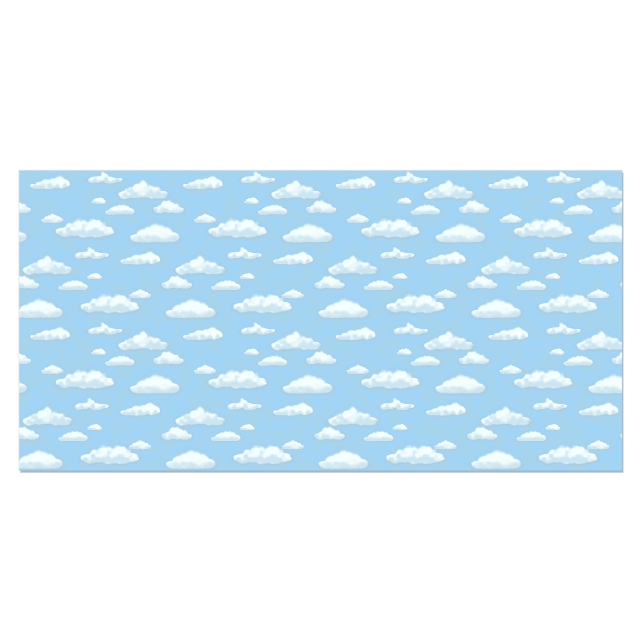
Write a three.js fragment shader that draws this pattern.

```glsl
// A wide sky-blue panel of small white clouds on a white ground, with a thin grey
// drop shadow. Nine cloud kinds repeat by wrapped tiles; every second row of a kind
// slides sideways. Each cloud is a union of flat-based puffs roughened by noise.

#define UNITS 100.0                        // canvas width in working units
#define TILE vec2(23.87, 11.8)             // repeat across, row step up
#define PANEL_MIN vec2(3.0, 26.5)
#define PANEL_MAX vec2(97.2, 73.35)
#define EDGE 0.12                          // edge softness
#define PUFFS 7
#define SKY vec3(0.635, 0.83, 0.96)
#define HAZE vec3(0.655, 0.83, 0.92)
#define CLOUD_LIT vec3(0.96, 0.995, 0.995)
#define CLOUD_SHADE vec3(0.79, 0.90, 0.95)
#define RIM_GREY vec3(0.68, 0.79, 0.85)
#define SHADOW_GREY vec3(0.66, 0.72, 0.76)

varying vec2 vUv;

float hash(vec2 p) {
  vec3 h = fract(vec3(p.xyx) * 0.1031);
  h += dot(h, h.yzx + 33.33);
  return fract((h.x + h.y) * h.z);
}

float noise(vec2 p) {
  vec2 i = floor(p);
  vec2 f = fract(p);
  f = f * f * (3.0 - 2.0 * f);
  return mix(mix(hash(i), hash(i + vec2(1.0, 0.0)), f.x),
             mix(hash(i + vec2(0.0, 1.0)), hash(i + 1.0), f.x), f.y);
}

// Puff field in a box of -1 to 1: positive inside, falling off outside.
float puffField(vec2 q, float peak, float lump, float seed) {
  float field = -4.0;
  for (int i = 0; i < PUFFS; i++) {
    float t = 2.0 * float(i) / float(PUFFS - 1) - 1.0;
    float slope = (t - peak) / (1.0 + abs(peak));
    float height = 1.0 - 0.75 * slope * slope;
    height *= 1.0 - lump * 0.6 * hash(vec2(float(i) + 3.0, seed));
    float base = -0.45 + lump * 0.35 * (hash(vec2(seed, float(i) + 9.0)) - 0.5);
    vec2 d = q - vec2(0.72 * t, base);
    d /= vec2(0.34, d.y > 0.0 ? 1.45 * height : 0.55);
    field = max(field, 1.0 - length(d));
  }
  return field;
}

// Paints one cloud kind over the sky, wrapped into all its repeats.
void paintCloud(inout vec3 col, vec2 p, vec2 center, float rowShift,
                vec2 halfSize, float peak, float lump) {
  vec2 q = p - center;
  float row = floor(q.y / TILE.y + 0.5);
  q.y -= row * TILE.y;
  q.x -= mod(row, 2.0) * rowShift;
  q.x -= TILE.x * floor(q.x / TILE.x + 0.5);

  float grain = noise(q * 1.7 + center * 5.0) - 0.5;
  vec2 n = q / halfSize;
  float field = puffField(n, peak, lump, center.x) + lump * grain * 0.55;

  // Grey rim, strongest along the underside
  float rim = smoothstep(-0.55, 0.0, field) * mix(0.65, 0.2, smoothstep(-0.8, 0.3, n.y));
  col = mix(col, RIM_GREY, rim);

  // Bright body with mottled shade toward the base
  float light = smoothstep(-0.85, 0.0, n.y + grain * (0.3 + 1.3 * lump));
  vec3 body = mix(CLOUD_SHADE, CLOUD_LIT, light);
  col = mix(col, body, smoothstep(-0.1, 0.2, field));
}

float boxMask(vec2 p, vec2 lo, vec2 hi) {
  vec2 d = max(lo - p, p - hi);
  return smoothstep(EDGE, -EDGE, max(d.x, d.y));
}

vec3 cloudySky(vec2 p) {
  vec3 col = mix(SKY, HAZE, 0.75 * smoothstep(0.3, 0.8, noise(p * 0.9)));

  // Thin wisps
  paintCloud(col, p, vec2(7.8, 71.5), 14.1, vec2(2.9, 1.0), 0.6, 0.55);
  paintCloud(col, p, vec2(16.3, 72.3), -2.1, vec2(2.6, 0.85), -0.1, 0.9);

  // Small puffs
  paintCloud(col, p, vec2(15.4, 68.7), -0.65, vec2(1.15, 0.55), 0.1, 0.3);
  paintCloud(col, p, vec2(18.7, 67.3), -7.3, vec2(2.2, 0.85), 0.1, 0.25);
  paintCloud(col, p, vec2(26.3, 67.8), 1.3, vec2(2.3, 1.1), 0.0, 0.45);
  paintCloud(col, p, vec2(8.2, 66.0), 13.7, vec2(1.7, 0.8), 0.0, 0.4);

  // Large clouds: two lumpy, one smooth dome
  paintCloud(col, p, vec2(22.4, 70.5), 8.9, vec2(3.6, 1.5), 0.0, 0.6);
  paintCloud(col, p, vec2(13.3, 64.8), 3.9, vec2(4.25, 1.8), 0.0, 0.65);
  paintCloud(col, p, vec2(24.2, 63.6), 5.6, vec2(3.7, 1.5), 0.05, 0.15);
  return col;
}

void main() {
  vec2 p = vUv * UNITS;
  vec3 col = vec3(1.0);

  // Faint outline, then the shadow showing at right and below
  col = mix(col, SHADOW_GREY, 0.3 * boxMask(p, PANEL_MIN - 0.12, PANEL_MAX + 0.12));
  vec2 drop = vec2(0.2, -0.35);
  col = mix(col, SHADOW_GREY, boxMask(p, PANEL_MIN + drop, PANEL_MAX + drop));

  col = mix(col, cloudySky(p), boxMask(p, PANEL_MIN, PANEL_MAX));
  gl_FragColor = vec4(col, 1.0);
}
```
